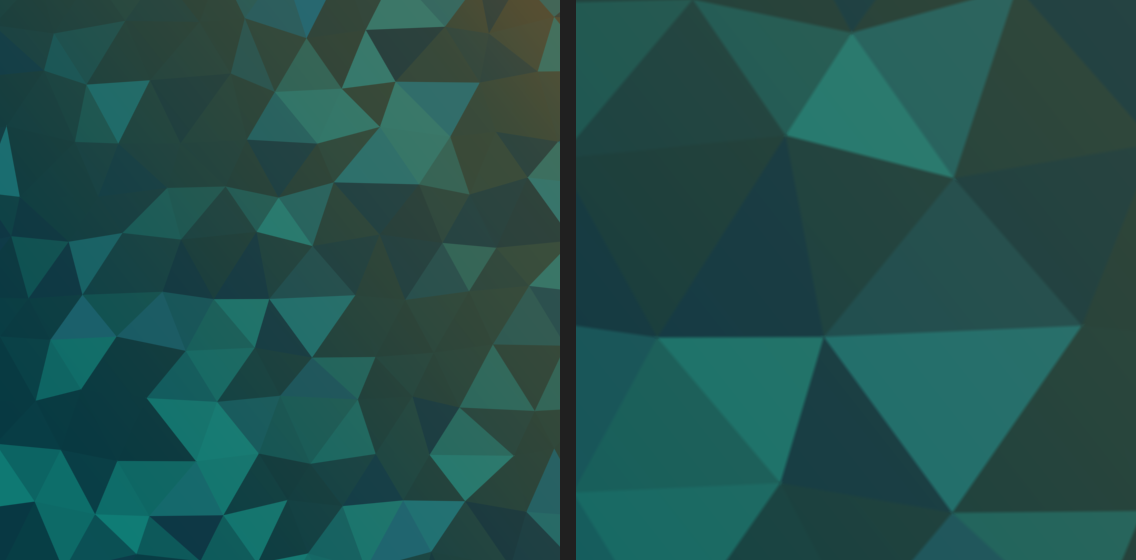
Left, the full canvas; right, a detail of the centre.
Reproduce this background procedurally as a three.js fragment shader.

```glsl
// Low-poly mosaic of dark and lit teal triangles, fading to olive at the upper right
varying vec2 vUv;

float hash(vec2 p) {
  return fract(sin(dot(p, vec2(127.1, 311.7))) * 43758.5453);
}

// Jittered corner of a sheared triangular lattice
vec2 corner(vec2 id) {
  vec2 jitter = vec2(hash(id + 3.7), hash(id + 18.3)) - 0.5;
  return (vec2(id.x + 0.5 * id.y, id.y) + 0.42 * jitter) * vec2(0.112, 0.095);
}

// Signed distance to the left side of the edge from a to b
float edgeSide(vec2 p, vec2 a, vec2 b) {
  vec2 e = normalize(b - a), d = p - a;
  return e.x * d.y - e.y * d.x;
}

// Soft coverage of a counter-clockwise triangle
float coverage(vec2 p, vec2 a, vec2 b, vec2 c) {
  float inside = min(edgeSide(p, a, b), min(edgeSide(p, b, c), edgeSide(p, c, a)));
  return smoothstep(-0.0015, 0.0015, inside);
}

vec3 facetColor(vec2 p, vec2 cell, float half_) {
  vec2 id = cell + half_ * vec2(41.3, 17.9);
  float slope = dot(p, vec2(0.56, 0.44));
  float tone = hash(id + 5.1);

  // Dark ground: deep teal to olive, brown in the corner, navy patches at the left
  vec3 ground = mix(vec3(0.025, 0.22, 0.255), vec3(0.235, 0.285, 0.21), smoothstep(0.08, 0.88, slope));
  ground += vec3(0.11, 0.02, -0.02) * smoothstep(0.82, 1.0, slope);
  float navy = smoothstep(0.6, 1.0, hash(id + 29.4)) * (1.0 - 0.6 * slope);
  ground = mix(ground, vec3(0.06, 0.19, 0.27), 0.75 * navy);

  // Lit facets: green teal, some of them bluish
  vec3 lit = mix(vec3(0.06, 0.5, 0.47), vec3(0.24, 0.49, 0.43), smoothstep(0.1, 0.9, slope));
  lit = mix(lit, vec3(0.13, 0.4, 0.47), 0.8 * smoothstep(0.5, 1.0, hash(id + 61.8)));

  // Half of the cells light both triangles together as a parallelogram
  float chance = hash(cell + 9.2) < 0.5 ? hash(cell + 77.6) : hash(id + 83.5);
  float amount = chance > 0.59 ? mix(0.3, 0.95, tone) : 0.12 * tone;
  return mix(ground, lit, amount);
}

void main() {
  vec2 p = vUv;
  float row = p.y / 0.095;
  vec2 base = floor(vec2(p.x / 0.112 - 0.5 * row, row));
  vec3 sum = vec3(0.0);
  float total = 0.0;

  // Blend the two triangles of each nearby cell by coverage
  for (int y = -1; y <= 1; y++) {
    for (int x = -1; x <= 1; x++) {
      vec2 cell = base + vec2(float(x), float(y));
      vec2 a = corner(cell);
      vec2 b = corner(cell + vec2(1.0, 0.0));
      vec2 c = corner(cell + vec2(0.0, 1.0));
      vec2 d = corner(cell + vec2(1.0, 1.0));
      float lower = coverage(p, a, b, c);
      float upper = coverage(p, b, d, c);
      sum += lower * facetColor(p, cell, 0.0) + upper * facetColor(p, cell, 1.0);
      total += lower + upper;
    }
  }
  gl_FragColor = vec4(sum / max(total, 0.001), 1.0);
}
```
